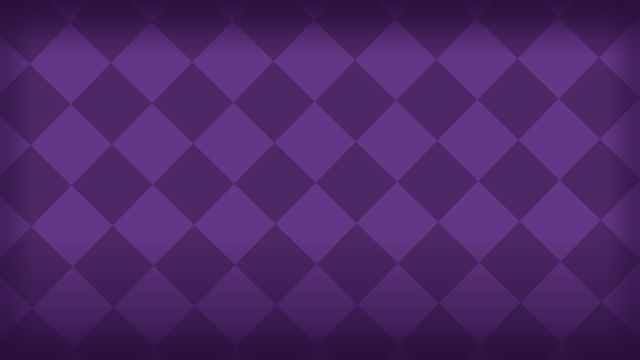
This pattern is drawn by a Shadertoy shader. Its source:

```glsl
// Harlequin wall: a slightly tilted checker of light and dark violet diamonds.
// Each square cell folds to one diamond distance; linear fades at the top and
// bottom and a soft inset shadow along all four sides darken the border.

const vec3 LIGHT_VIOLET = vec3(0.394, 0.212, 0.522);
const vec3 DARK_VIOLET  = vec3(0.300, 0.157, 0.400);
const vec3 SHADE        = vec3(0.150, 0.050, 0.220);

// Lengths are fractions of the canvas height.
const float PERIOD = 0.2260;                 // diamond width and height
const float TILT   = 0.011;                  // radians, counterclockwise
const vec2  ANCHOR = vec2(-0.0134, 0.1053);  // one light diamond's centre

const float TOP_FADE        = 0.16;
const float TOP_STRENGTH    = 0.72;
const float BOTTOM_FADE     = 0.345;
const float BOTTOM_STRENGTH = 0.75;
const float INSET_WIDTH     = 0.115;
const float INSET_STRENGTH  = 0.50;

// Signed distance to the nearest light diamond, positive inside.
float diamondDistance(vec2 p) {
    float c = cos(TILT), s = sin(TILT);
    vec2 q = mat2(c, -s, s, c) * (p - ANCHOR) / PERIOD;
    vec2 cell = abs(fract(q + 0.5) - 0.5);
    return (0.5 - cell.x - cell.y) * PERIOD * inversesqrt(2.0);
}

// Linear fade: full strength at the edge, zero at the given reach.
float edgeFade(float dist, float reach, float strength) {
    return strength * clamp(1.0 - dist / reach, 0.0, 1.0);
}

// Share of the pattern left visible under the border shading.
float borderLight(float y, vec2 edge) {
    float top = 1.0 - edgeFade(1.0 - y, TOP_FADE, TOP_STRENGTH);
    float bottom = 1.0 - edgeFade(y, BOTTOM_FADE, BOTTOM_STRENGTH);
    vec2 inset = mix(vec2(1.0 - INSET_STRENGTH), vec2(1.0),
                     smoothstep(0.0, INSET_WIDTH, edge));
    return top * bottom * inset.x * inset.y;
}

void mainImage(out vec4 fragColor, in vec2 fragCoord) {
    vec2 p = (fragCoord - 0.5 * iResolution.xy) / iResolution.y;
    vec2 edge = 0.5 * iResolution.xy / iResolution.y - abs(p);

    // Diamonds, with edges smoothed over one pixel
    float coverage = clamp(0.5 + diamondDistance(p) * iResolution.y, 0.0, 1.0);
    vec3 color = mix(DARK_VIOLET, LIGHT_VIOLET, coverage);

    // Border shading
    color = mix(SHADE, color, borderLight(p.y + 0.5, edge));
    fragColor = vec4(color, 1.0);
}
```
